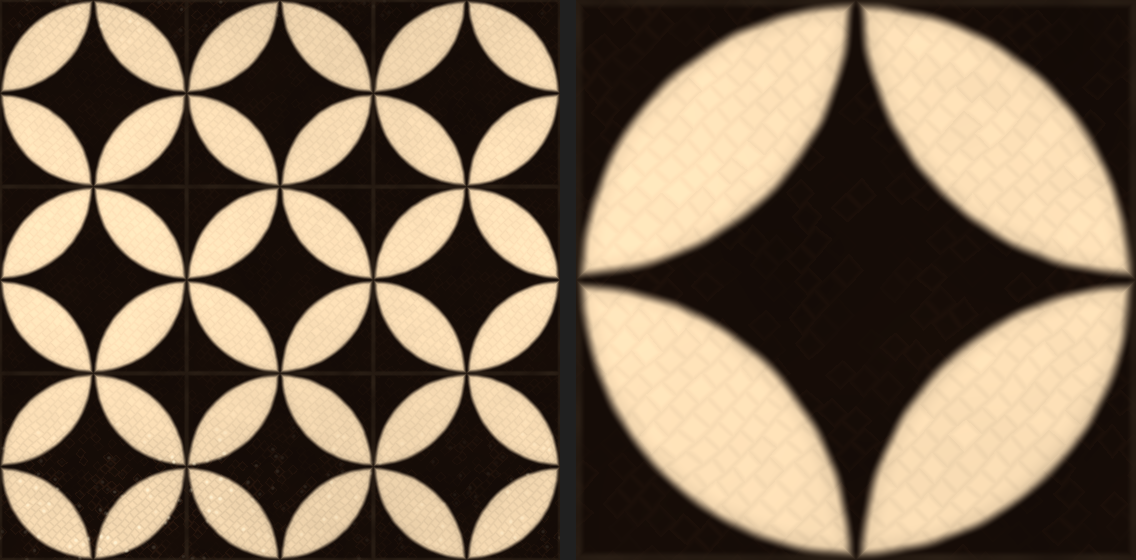
Left: the whole. Right: its middle third, enlarged.
Give the GLSL for this pattern, as a WebGL 1 fragment shader.

```glsl
precision highp float;
// Tiled floor of cream petals on near-black: each tile crosses one centre disc
// with four corner discs, then adds soft rims, faint grout and a diagonal
// scale grain with glints. Every layer wraps, so the canvas tiles.

uniform vec2 u_resolution;

const float TAU = 6.2831853;
const float TILES = 3.0;          // repeats across and down
const float SCALES = 54.0;        // grain cells per diagonal axis, even to wrap
const float PETAL_RADIUS = 0.488; // in tiles; below 0.5 leaves gaps at the tips
const vec3 CREAM = vec3(0.985, 0.872, 0.712);
const vec3 BLACK = vec3(0.082, 0.046, 0.027);
const vec3 GROUT = vec3(0.175, 0.130, 0.090);
const vec3 GLINT = vec3(1.0, 0.96, 0.84);

float hash(vec2 p) {
    return fract(sin(dot(p, vec2(127.1, 311.7))) * 43758.55);
}

float cornerSlope(vec2 cell, vec2 offset, float period) {
    float angle = TAU * hash(mod(cell, period));
    return dot(vec2(cos(angle), sin(angle)), offset);
}

// Gradient noise that repeats every 'period' cells.
float gradientNoise(vec2 p, float period) {
    vec2 i = floor(p);
    vec2 f = fract(p);
    vec2 w = f * f * f * (f * (f * 6.0 - 15.0) + 10.0);
    vec2 e = vec2(1.0, 0.0);
    float low = mix(cornerSlope(i, f, period),
                    cornerSlope(i + e, f - e, period), w.x);
    float high = mix(cornerSlope(i + e.yx, f - e.yx, period),
                     cornerSlope(i + e.xx, f - e.xx, period), w.x);
    return mix(low, high, w.y);
}

// Signed distance to the petals of one tile, negative inside.
float petalDistance(vec2 tile, float radius) {
    vec2 q = abs(tile - 0.5);
    return max(length(q), length(q - 0.5)) - radius;
}

float tileEdgeDistance(vec2 tile) {
    vec2 q = 0.5 - abs(tile - 0.5);
    return min(q.x, q.y);
}

// Staggered diagonal scales: x groove, y cell random, z distance to glint.
vec3 scaleGrain(vec2 uv, float count) {
    vec2 p = vec2(uv.x + uv.y, uv.x - uv.y) * count;
    p += 0.35 * vec2(gradientNoise(uv * 24.0, 24.0),
                     gradientNoise(uv * 24.0 + 7.5, 24.0));
    p.x += 0.5 * mod(floor(p.y), 2.0);
    vec2 id = mod(floor(p), count);
    vec2 f = fract(p) - 0.5;
    float rim = max(abs(f.x), abs(f.y));
    vec2 spot = 0.4 * (vec2(hash(id + 3.0), hash(id + 11.0)) - 0.5);
    return vec3(smoothstep(0.27, 0.5, rim), hash(id), length(f - spot));
}

// Smooth wrapping light, strongest at 'peak', ranging from -1 to 1.
float wave(float x, float peak) {
    return cos(TAU * (x - peak));
}

void main() {
    vec2 uv = gl_FragCoord.xy / u_resolution;
    vec2 tile = fract(uv * TILES);
    float pixel = TILES / min(u_resolution.x, u_resolution.y);

    // Petal mask with a soft, slightly uneven rim
    float wobble = 0.003 * gradientNoise(uv * 48.0, 48.0);
    float d = petalDistance(tile, PETAL_RADIUS) + wobble;
    float soft = max(0.013, pixel);
    float petal = 1.0 - smoothstep(-soft, soft, d);

    // Broad lighting, and the low band where the relief catches it
    float light = 1.0 + 0.035 * wave(uv.y, 0.56) + 0.02 * wave(uv.x, 0.15);
    float band = smoothstep(0.3, 1.0, wave(uv.y, 0.09));
    float gloss = band * (0.65 + 0.35 * wave(uv.x, 0.25));
    float mottle = gradientNoise(uv * 12.0, 12.0);

    // Cream surface
    vec3 grain = scaleGrain(uv, SCALES);
    float creamTone = light + 0.02 * mottle + 0.025 * (grain.y - 0.5);
    creamTone -= grain.x * (0.035 + 0.03 * gloss);
    creamTone -= 0.07 * smoothstep(-0.04, 0.0, d);
    vec3 cream = CREAM * creamTone;

    // Black surface with broken grout lines on the tile edges
    float relief = grain.x * smoothstep(0.35, 0.9, grain.y);
    vec3 black = BLACK * (1.0 + 0.15 * mottle + relief * (0.3 + 0.6 * gloss));
    float grout = 1.0 - smoothstep(0.004, 0.004 + max(0.014, pixel),
                                   tileEdgeDistance(tile));
    float wear = 0.65 + 0.5 * gradientNoise(uv * 30.0, 30.0);
    black = mix(black, GROUT, grout * wear);

    // Sparse glints, bright on the petals and dim on the black
    vec3 color = mix(black, cream, petal);
    float chosen = smoothstep(0.84, 0.96, grain.y);
    float glint = chosen * gloss * (1.0 - smoothstep(0.08, 0.36, grain.z));
    color = mix(color, GLINT, glint * mix(0.16, 0.85, petal));
    gl_FragColor = vec4(clamp(color, 0.0, 1.0), 1.0);
}
```
